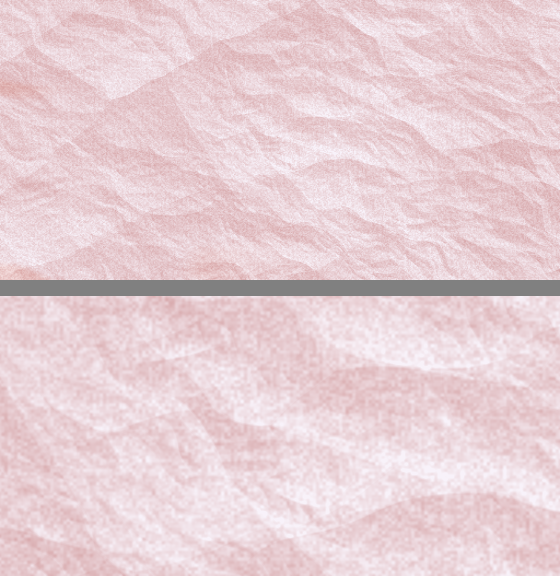
Top: the whole. Bottom: its middle third, enlarged.
This texture is drawn by a WebGL 1 fragment shader. Its source:

```glsl
precision highp float;
// Crumpled pink paper: straight-edged cell facets and ridged noise make a
// height field, lit by finite differences so that the folds stay crisp.
// Broad tone, warm stains along some folds and fine grain finish the sheet.

uniform vec2 u_resolution;

// Lengths are in canvas heights.
const vec3 PAPER = vec3(0.913, 0.814, 0.834);
const vec3 TONE_RANGE = vec3(0.07, 0.16, 0.17);   // dark to light paper
const vec3 STAIN_TINT = vec3(0.985, 0.915, 0.89);
const vec2 LIGHT = vec2(0.42, 0.91);
const float FOLD_STEP = 0.003;      // softness of a crease
const float FOLD_CONTRAST = 0.58;
const float CREASE_SHINE = 0.36;
const float FACET_ANGLE = 0.55;     // broad facets, mostly on the left
const float FACET_SCALE = 3.4;
const float SHARD_SCALE = 8.0;
const float WRINKLE_ANGLE = -0.42;  // dense wrinkles, mostly on the right
const float WRINKLE_SPREAD = 0.28;  // octaves lean to either side
const float WRINKLE_STRETCH = 0.52;
const float WRINKLE_SCALE = 5.5;
const float BROAD_TONE = 0.50;
const float GRAIN_SCALE = 256.0;
const float GRAIN_CONTRAST = 0.80;

vec2 hash2(vec2 p) {
  return fract(sin(vec2(dot(p, vec2(127.1, 311.7)),
                        dot(p, vec2(269.5, 183.3)))) * 43758.5453);
}

vec2 fade(vec2 f) { return f * f * (3.0 - 2.0 * f); }

float valueNoise(vec2 p) {
  vec2 i = floor(p), u = fade(fract(p));
  return mix(mix(hash2(i).x, hash2(i + vec2(1, 0)).x, u.x),
             mix(hash2(i + vec2(0, 1)).x, hash2(i + vec2(1, 1)).x, u.x), u.y);
}

float cornerSlope(vec2 cell, vec2 offset) {
  return dot(hash2(cell) * 2.0 - 1.0, offset);
}

// Gradient noise around zero.
float noise(vec2 p) {
  vec2 i = floor(p), f = fract(p), u = fade(f);
  vec2 x = vec2(1, 0), y = vec2(0, 1);
  return mix(mix(cornerSlope(i, f), cornerSlope(i + x, f - x), u.x),
             mix(cornerSlope(i + y, f - y), cornerSlope(i + 1.0, f - 1.0), u.x), u.y);
}

// Squared distance to the nearest cell point: bowls that meet in straight folds.
float facets(vec2 p) {
  vec2 i = floor(p), f = fract(p);
  float nearest = 8.0;
  for (int y = -1; y <= 1; y++) {
    for (int x = -1; x <= 1; x++) {
      vec2 cell = vec2(float(x), float(y));
      vec2 d = cell + hash2(i + cell) - f;
      nearest = min(nearest, dot(d, d));
    }
  }
  return nearest;
}

// Coordinates along and across a direction.
vec2 turn(vec2 p, float angle) {
  float c = cos(angle), s = sin(angle);
  return vec2(c * p.x + s * p.y, c * p.y - s * p.x);
}

float paperHeight(vec2 p, float crumple) {
  p += 0.06 * vec2(noise(p * 3.0 + 7.3), noise(p * 3.0 + 41.9));
  p += 0.03 * vec2(noise(p * 8.0 + 13.1), noise(p * 8.0 + 67.7));
  vec2 stretch = vec2(WRINKLE_STRETCH, 1.0);
  vec2 broad = turn(p, FACET_ANGLE) * vec2(0.6, 1.0);
  vec2 shard = turn(p, WRINKLE_ANGLE) * stretch;
  float h = mix(0.55, 0.25, crumple) * facets(broad * FACET_SCALE + 5.0) / FACET_SCALE;
  h += mix(0.30, 0.50, crumple) * facets(shard * SHARD_SCALE + 19.0) / SHARD_SCALE;
  // Ridges and valleys alternate from one octave to the next.
  float scale = WRINKLE_SCALE;
  float weight = -mix(0.42, 0.68, crumple);
  float lean = WRINKLE_SPREAD;
  for (int k = 0; k < 4; k++) {
    vec2 fine = turn(p, WRINKLE_ANGLE + lean) * stretch;
    h += weight * abs(noise(fine * scale + 31.0 * float(k))) / scale;
    scale *= 1.85;
    weight *= -0.88;
    lean = -lean;
  }
  return h;
}

void main() {
  vec2 p = gl_FragCoord.xy / u_resolution.y;
  float crumple = smoothstep(0.45, 1.2, p.x + 0.5 * noise(p * 2.0 + 3.0));

  // Slope toward the light, plus a thin shine on the fold lines.
  vec2 e = LIGHT * FOLD_STEP;
  float middle = paperHeight(p, crumple);
  float lower = paperHeight(p - e, crumple);
  float upper = paperHeight(p + e, crumple);
  float slope = (lower - upper) / (2.0 * FOLD_STEP);
  float bend = (2.0 * middle - lower - upper) / (2.0 * FOLD_STEP);
  float tone = FOLD_CONTRAST * slope / sqrt(1.0 + slope * slope);
  tone += CREASE_SHINE * clamp(bend, -1.0, 1.0);

  // Broad light and dark areas.
  tone += BROAD_TONE * (valueNoise(turn(p, 0.4) * vec2(1.6, 2.6) + 11.0) - 0.5);

  // Grain, from two layers of fine noise.
  vec2 g = p * GRAIN_SCALE - 0.5;
  float grain = 0.8 * valueNoise(g) + 0.5 * valueNoise(g * 0.71 + 57.0) - 0.65;
  tone += GRAIN_CONTRAST * grain;

  // Warm bands where the left side was pressed.
  float band = abs(noise(turn(p, WRINKLE_ANGLE) * vec2(1.5, 2.8) + 23.0));
  float patches = smoothstep(0.35, 0.6, valueNoise(p * 2.4 + 37.0));
  float stain = (1.0 - smoothstep(0.05, 0.12, band)) * patches * (1.0 - crumple);

  vec3 color = PAPER + TONE_RANGE * clamp(tone, -1.1, 0.85);
  gl_FragColor = vec4(color * mix(vec3(1.0), STAIN_TINT, stain), 1.0);
}
```
